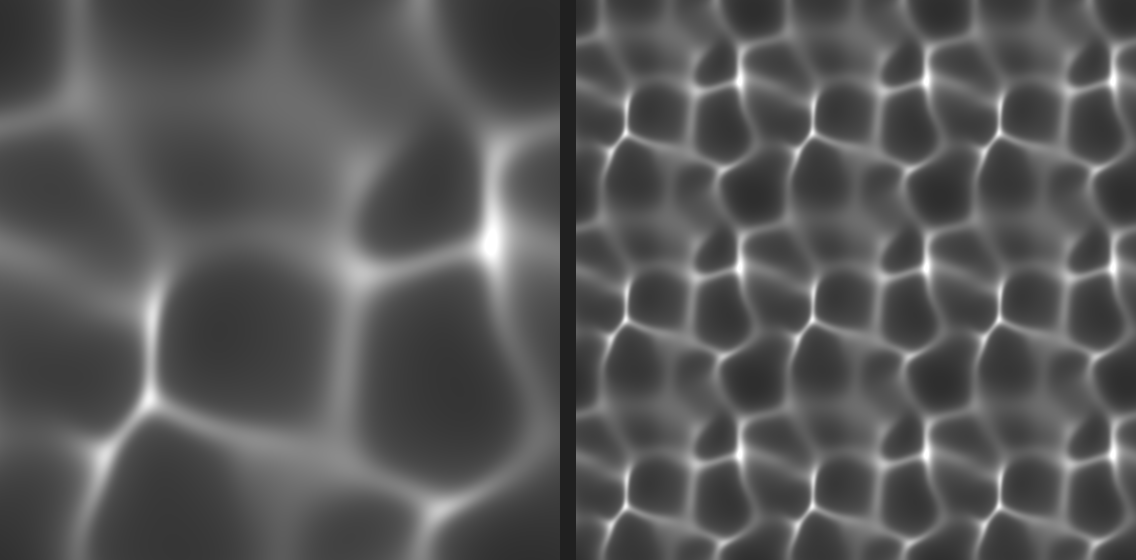
Left: one tile. Right: repeated 3 by 3.
Reproduce this texture procedurally as a WebGL 2 fragment shader.

```glsl
#version 300 es
precision highp float;
// Soft grey caustic light: a net of glowing ridges around dark rounded cells.
// Gaussian weights of jittered sites overlap at cell borders; the overlap is
// the light, bent by wrapping noise and focused more tightly in some places.

#define CELLS 3
#define JITTER 0.62
#define WARP_GRID 4
#define WARP_AMOUNT 0.42
#define HALO_FALLOFF 3.5
#define RIDGE_FALLOFF vec2(3.8, 7.6)
#define RIDGE_LIGHT vec2(0.3, 2.1)
#define HALO_LIGHT 0.22
#define FLOOR_GREY 0.165
#define AXIS_WEIGHT vec2(1.18, 0.86)
#define ORIGIN vec2(0.107, 0.52)
#define SEED 17

uniform vec2 u_resolution;
out vec4 fragColor;

// Integer hash of a lattice point that wraps at the given period.
vec2 hashWrapped(ivec2 cell, int period, int salt) {
    ivec2 wrapped = ((cell % period) + period) % period;
    uvec2 v = uvec2(wrapped + ivec2(salt, salt * 3 + 1));
    v = v * 1664525u + 1013904223u;
    v.x += v.y * 1664525u;
    v.y += v.x * 1664525u;
    v ^= v >> 16u;
    v.x += v.y * 1664525u;
    v.y += v.x * 1664525u;
    v ^= v >> 16u;
    return vec2(v & 65535u) / 65535.0;
}

// Two channels of smooth value noise, repeating every period units.
vec2 noiseWrapped(vec2 p, int period, int salt) {
    ivec2 cell = ivec2(floor(p));
    vec2 f = fract(p);
    vec2 s = f * f * f * (f * (f * 6.0 - 15.0) + 10.0);
    vec2 low = mix(hashWrapped(cell, period, salt),
                   hashWrapped(cell + ivec2(1, 0), period, salt), s.x);
    vec2 high = mix(hashWrapped(cell + ivec2(0, 1), period, salt),
                    hashWrapped(cell + ivec2(1, 1), period, salt), s.x);
    return mix(low, high, s.y);
}

// Overlap of site weights: x uses the halo falloff, y the ridge falloff.
// Near 0 inside a cell, 0.5 on a border, more where borders meet.
vec2 siteOverlap(vec2 p, vec2 falloff) {
    ivec2 home = ivec2(floor(p));
    vec2 total = vec2(0.0);
    vec2 squares = vec2(0.0);
    for (int y = -2; y <= 2; y++) {
        for (int x = -2; x <= 2; x++) {
            ivec2 cell = home + ivec2(x, y);
            vec2 jitter = (hashWrapped(cell, CELLS, SEED) - 0.5) * JITTER;
            vec2 toSite = vec2(cell) + 0.5 + jitter - p;
            vec2 weight = exp(-falloff * dot(toSite * toSite, AXIS_WEIGHT));
            total += weight;
            squares += weight * weight;
        }
    }
    return 1.0 - squares / (total * total);
}

void main() {
    // One full period, begun where no ridge runs along the border
    vec2 uv = gl_FragCoord.xy / u_resolution + ORIGIN;

    // Bend the cell net
    vec2 bend = noiseWrapped(uv * float(WARP_GRID), WARP_GRID, SEED + 5) - 0.5;
    vec2 p = uv * float(CELLS) + bend * WARP_AMOUNT;

    // Tight, bright stretches alternate with wide, faint ones
    float focus = noiseWrapped(uv * float(WARP_GRID) + 0.5, WARP_GRID, SEED + 11).x;
    focus = smoothstep(0.05, 0.95, focus);
    float ridgeFalloff = mix(RIDGE_FALLOFF.x, RIDGE_FALLOFF.y, focus);
    float ridgeLight = mix(RIDGE_LIGHT.x, RIDGE_LIGHT.y, focus);

    // Add the halo and the ridge to the dark floor; the cube favours junctions
    vec2 overlap = siteOverlap(p, vec2(HALO_FALLOFF, ridgeFalloff));
    float grey = FLOOR_GREY + HALO_LIGHT * overlap.x
               + ridgeLight * overlap.y * overlap.y * overlap.y;
    fragColor = vec4(vec3(min(grey, 1.0)), 1.0);
}
```
